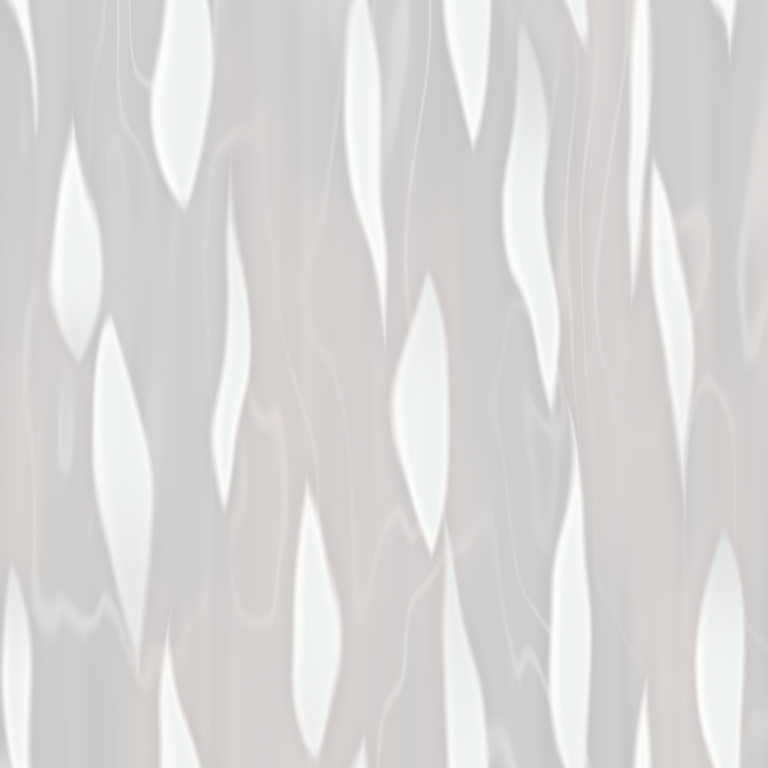
Give the GLSL for this texture, as a Shadertoy shader.

```glsl
float hash(vec2 p) {
    return fract(sin(dot(p, vec2(127.1, 311.7))) * 43758.5453);
}

float noise(vec2 p) {
    vec2 i = floor(p), f = fract(p);
    f = f * f * f * (f * (f * 6.0 - 15.0) + 10.0);
    return mix(mix(hash(i), hash(i + vec2(1, 0)), f.x),
               mix(hash(i + vec2(0, 1)), hash(i + vec2(1, 1)), f.x), f.y);
}

float fbm(vec2 p) {
    float sum = 0.0, amp = 0.55;
    for (int i = 0; i < 3; i++) {
        sum += amp * noise(p);
        p = p * 2.03 + 17.3;
        amp *= 0.45;
    }
    return sum;
}

// Warm grey ground with long pale grain lines
vec3 grain(vec2 p) {
    float field = fbm(vec2(p.x * 8.0, p.y * 1.5) + 0.5 * noise(p * vec2(5.0, 3.0)));
    float warmth = smoothstep(0.3, 0.7, fbm(p * vec2(9.0, 2.0) + 40.0));
    vec3 col = mix(vec3(0.808, 0.807, 0.805), vec3(0.842, 0.824, 0.815), warmth);

    float streak = noise(vec2(p.x * 75.0, p.y * 1.6)) + noise(vec2(p.x * 32.0, p.y * 2.2 + 9.0));
    col += 0.018 * (streak - 1.0);

    float vein = smoothstep(0.16, 0.0, abs(fract(field * 6.0) - 0.5));
    float strength = smoothstep(0.25, 0.75, noise(p * vec2(11.0, 3.0) + 71.0));
    vec3 veinColor = mix(vec3(0.88, 0.88, 0.875), vec3(0.89, 0.86, 0.84), warmth);
    return mix(col, veinColor, vein * mix(0.2, 0.75, strength));
}

// Pearly spindle with a white rim, a cool core and one fading end
vec3 addSpindle(vec3 col, vec2 p, float id) {
    float size = hash(vec2(id, 1.3));
    float halfLength = mix(0.2, 0.32, hash(vec2(id, 2.7)));
    float halfWidth = mix(0.013, 0.042, size);
    vec2 center = vec2((id + 0.2 + 0.6 * hash(vec2(id, 4.1))) / 14.0,
                       fract(id * 0.618 + 0.15 * hash(vec2(id, 5.9))));
    vec2 d = fract(p - center + 0.5) - 0.5;

    // Slanted, bent axis and lopsided taper
    float t = d.y / halfLength;
    d.x += (hash(vec2(id, 6.2)) - 0.35) * 0.13 * d.y;
    d.x += 0.026 * (noise(vec2(id * 7.0 + p.x * 4.0, d.y * 6.0 + 20.0)) - 0.5);
    float taper = max(1.0 - t * t, 0.0);
    t += (hash(vec2(id, 8.4)) - 0.5) * 0.8 * taper;
    float inside = halfWidth * pow(max(1.0 - t * t, 0.0), 1.2) - abs(d.x);
    inside += 0.010 * (noise(vec2(p.x * 38.0, p.y * 5.0 + id)) - 0.5);

    float ends = smoothstep(0.0, 0.3, taper);
    float fill = smoothstep(-0.001, 0.010, inside) * ends;
    float shadow = smoothstep(-0.018, 0.0, inside) * ends * (1.0 - fill);
    col -= 0.018 * shadow;

    // Rim to core, then toward the misty end
    float core = smoothstep(0.007, 0.021, inside + 0.15 * d.x);
    vec3 tint = mix(vec3(0.985, 0.985, 0.978), vec3(0.93, 0.945, 0.95), core * 0.8);
    tint += 0.014 * (noise(vec2(p.x * 55.0, p.y * 2.0)) - 0.5);
    float side = hash(vec2(id, 9.6)) < 0.7 ? 1.0 : -1.0;
    float mist = smoothstep(-0.1, 0.9, t * side) * hash(vec2(id, 3.3));
    tint = mix(tint, vec3(0.885, 0.9, 0.912), mist);
    return mix(col, tint, fill * (1.0 - 0.35 * mist));
}

void mainImage(out vec4 fragColor, in vec2 fragCoord) {
    vec2 p = fragCoord / iResolution.xy;
    vec3 col = grain(p);
    for (int i = 0; i < 14; i++) col = addSpindle(col, p, float(i));
    fragColor = vec4(clamp(col, 0.0, 1.0), 1.0);
}
```
